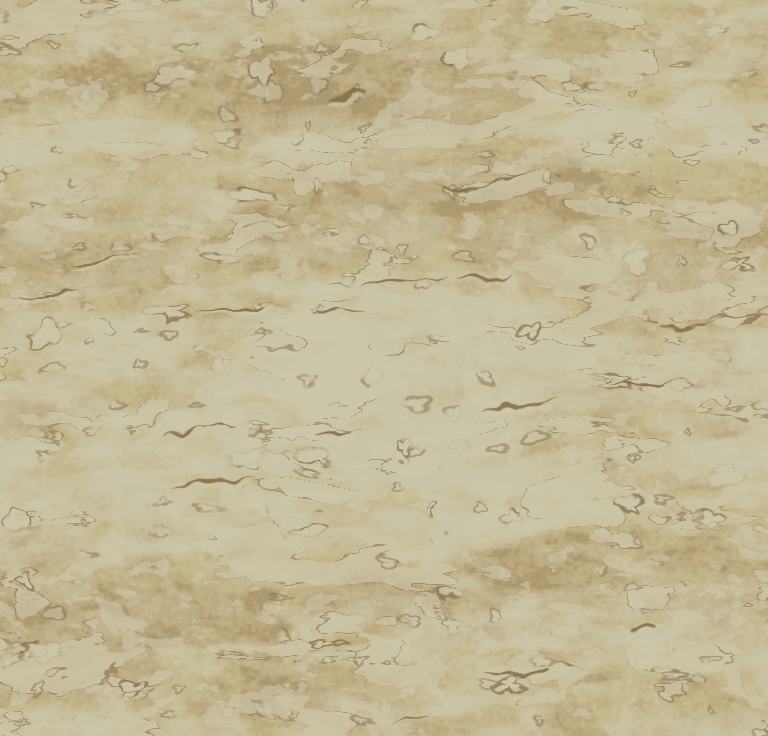
Write a WebGL 1 fragment shader that draws this texture.

```glsl
precision highp float;
// Cream travertine: warped horizontal beds, pale rimmed fragments and thin brown veins.
uniform vec2 u_resolution;

float hash(vec2 c) {
  return fract(sin(dot(c, vec2(127.1, 311.7))) * 43758.55);
}

vec2 hash2(vec2 c) {
  return vec2(hash(c), hash(c + 37.3));
}

// Smooth cellular noise: random cell values blended by distance to their seeds
float cellNoise(vec2 p) {
  vec2 id = floor(p), f = p - id;
  float sum = 0.0, total = 0.0;
  for (int j = -1; j <= 1; j++)
    for (int i = -1; i <= 1; i++) {
      vec2 o = vec2(float(i), float(j));
      vec2 d = o + hash2(id + o) - f;
      float w = exp(-5.0 * dot(d, d));
      sum += w * hash(id + o + 91.7);
      total += w;
    }
  return sum / total;
}

float layered(vec2 p) {
  float sum = 0.0, amp = 0.53;
  for (int i = 0; i < 4; i++) {
    sum += amp * cellNoise(p);
    p = p * 2.03 + 17.4;
    amp *= 0.5;
  }
  return sum;
}

float bell(float y, float centre, float width) {
  float d = (y - centre) / width;
  return exp(-d * d);
}

// Scattered fragments: x = pale fill, y = outline
vec2 fragments(vec2 p, vec2 size, float wobble, float px) {
  vec2 id = floor(p / size), result = vec2(0.0);
  for (int j = -1; j <= 1; j++)
    for (int i = -1; i <= 1; i++) {
      vec2 c = id + vec2(float(i), float(j));
      float h = hash(c + 5.1);
      vec2 radius = size * vec2(mix(0.07, 0.2, h), mix(0.08, 0.17, hash(c + 8.6)));
      vec2 d = (p - (c + 0.2 + 0.6 * hash2(c)) * size) / radius;
      float a = atan(d.y, d.x + 0.0001);
      float edge = length(d) - 1.0 + 0.25 * sin(3.0 * a + h * 40.0) + 0.14 * sin(5.0 * a + h * 90.0) + wobble;
      edge *= radius.y;
      float present = step(hash(c + 2.9), 0.42);
      result = max(result, present * vec2(1.0 - smoothstep(-px, px, edge),
                                          1.0 - smoothstep(0.0005, 0.0013 + px, abs(edge))));
    }
  return result;
}

// Short wavy veins: x = dark line, y = pale strip below it
vec2 veins(vec2 p, float rough, float px) {
  vec2 size = vec2(0.2, 0.055), id = floor(p / size), result = vec2(0.0);
  for (int j = -1; j <= 1; j++)
    for (int i = -1; i <= 1; i++) {
      vec2 c = id + vec2(float(i), float(j));
      float h = hash(c + 3.3);
      vec2 d = p - (c + 0.2 + 0.6 * hash2(c + 11.0)) * size;
      float taper = 1.0 - pow(abs(d.x) / mix(0.02, 0.065, h), 2.0);
      float y = d.y - 0.004 * sin(d.x * 65.0 + h * 50.0) - 0.0015 * sin(d.x * 190.0 + h * 20.0)
              - 0.1 * d.x + 0.012 * (rough - 0.5);
      float present = step(hash(c + 6.2), 0.12 + 0.4 * bell(c.y * size.y, 0.6, 0.16)) * step(0.0, taper);
      float halfWidth = 0.0027 * taper * smoothstep(0.25, 0.6, rough);
      float line = (1.0 - smoothstep(halfWidth - px, halfWidth + px, abs(y))) * smoothstep(0.0, 0.3, taper);
      float strip = 1.0 - smoothstep(0.003, 0.005, abs(y + 0.006) + 0.004 * (1.0 - taper));
      result = max(result, present * vec2(line, strip * step(0.5, hash(c + 7.7))));
    }
  return result;
}

void main() {
  float px = 1.0 / u_resolution.y;
  vec2 p = gl_FragCoord.xy * px;
  vec2 q = p + vec2(0.06, 0.05) * (vec2(layered(p * vec2(5.0, 9.0)), layered(p * vec2(4.0, 8.0) + 40.0)) - 0.5);
  float mottle = layered(q * vec2(28.0, 45.0) + 23.0);
  float streak = layered(q * vec2(9.0, 45.0) + 9.0);
  float patches = layered(q * vec2(10.0, 26.0) + 77.0);

  // Bedding: pale beds minus tan beds
  float beds = bell(q.y, 0.98, 0.07) + 0.5 * bell(q.y, 0.8, 0.04) + bell(q.y, 0.53, 0.055)
             + 0.8 * bell(q.y, 0.38, 0.07) + 0.6 * bell(q.y, 0.13, 0.05) + 0.7 * bell(q.y, 0.0, 0.03)
             - 0.8 * bell(q.y, 0.88, 0.035) - 0.7 * bell(q.y, 0.69, 0.08)
             - bell(q.y, 0.25, 0.06) - 0.6 * bell(q.y, 0.06, 0.03);
  float tone = 0.51 + 0.17 * beds + 1.1 * (layered(q * vec2(3.0, 8.0)) - 0.5)
             + 0.7 * (streak - 0.5) + 0.65 * (mottle - 0.5);

  // Fine woven grain, strongest on the tan beds
  float weave = sin(p.x * 1250.0 + 2.0 * mottle) * sin(p.y * 1250.0);
  tone += (0.05 * weave + 0.22 * (cellNoise(p * 190.0) - 0.5)) * (1.2 - 0.7 * clamp(tone, 0.0, 1.0));

  vec3 honey = mix(vec3(0.77, 0.72, 0.55), vec3(0.76, 0.71, 0.57), smoothstep(0.46, 0.58, streak));
  vec3 color = mix(vec3(0.68, 0.60, 0.44), vec3(0.74, 0.67, 0.51), smoothstep(0.05, 0.27, tone));
  color = mix(color, honey, smoothstep(0.27, 0.46, tone));
  color = mix(color, vec3(0.78, 0.75, 0.61), smoothstep(0.46, 0.64, tone));
  color = mix(color, vec3(0.79, 0.77, 0.66), smoothstep(0.64, 0.85, tone));

  // Pale patches and specks, then rimmed fragments
  vec3 chalk = vec3(0.80, 0.78, 0.67), umber = vec3(0.50, 0.40, 0.25);
  float broken = smoothstep(0.43, 0.6, layered(p * vec2(22.0, 28.0) + 51.0));
  float specks = smoothstep(0.61, 0.67, layered(q * vec2(30.0, 48.0) + 61.0));
  color = mix(color, chalk, max(0.65 * smoothstep(0.625, 0.65, patches), 0.6 * specks));
  color = mix(color, umber, 0.5 * broken * (1.0 - smoothstep(0.002, 0.013, abs(patches - 0.632))));
  float wobble = 2.2 * (mottle - 0.5);
  vec2 large = fragments(q, vec2(0.13, 0.085), wobble, px);
  vec2 small = fragments(q + 3.7, vec2(0.062, 0.043), wobble, px);
  color = mix(color, chalk, 0.75 * max(large.x, 0.7 * small.x));
  color = mix(color, umber, max(large.y * (0.12 + 0.55 * broken), small.y * (0.06 + 0.4 * broken)));

  vec2 vein = veins(q, mottle, px);
  color = mix(color, chalk, 0.6 * vein.y);
  color = mix(color, umber, 0.8 * vein.x);
  gl_FragColor = vec4(color, 1.0);
}
```
